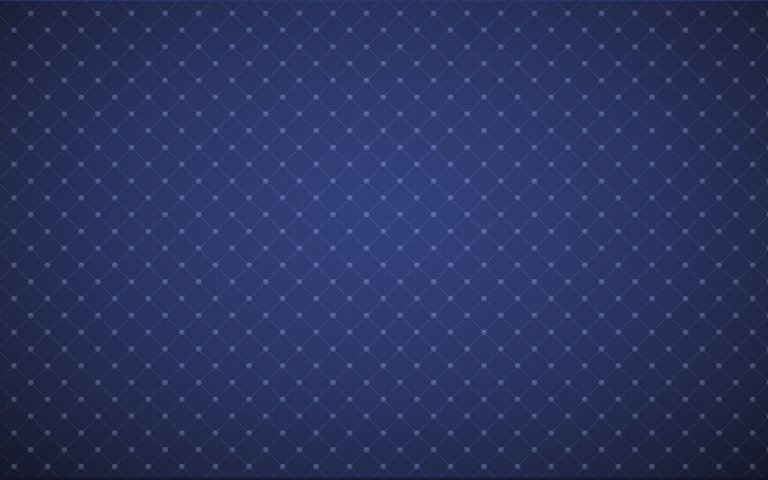
A Shadertoy shader for this pattern:

```glsl
// Navy padded fabric: diagonal stitched diamonds with small round studs and a soft vignette.

// Coverage of a stroke, correct even when it is thinner than a pixel.
float strokeCoverage(float dist, float halfWidth, float pixel) {
    float cover = clamp((halfWidth - dist) / pixel + 0.5, 0.0, 1.0);
    return min(cover, 2.0 * halfWidth / pixel);
}

// Dashes along a seam, fading to their mean when too fine to resolve.
float dashes(float along, float pixel) {
    float offset = abs(fract(along * 9.0) - 0.5);
    return clamp((0.3 - offset) / (9.0 * pixel) + 0.5, 0.0, 1.0);
}

vec3 vignette(vec2 uv) {
    float d = length((uv - vec2(0.5, 0.56)) * vec2(0.97, 0.87));
    float shade = min(0.42 * d + 1.5 * d * d, 1.1);
    return mix(vec3(0.2, 0.256, 0.485), vec3(0.08, 0.088, 0.155), shade);
}

void mainImage(out vec4 fragColor, in vec2 fragCoord) {
    vec2 uv = fragCoord / iResolution.xy;
    vec2 p = fragCoord / iResolution.y;
    float pixel = 1.0 / iResolution.y;

    // Diagonal lattice: a stud at every whole coordinate, seams between them.
    vec2 q = (p - vec2(0.0642, 0.9717)) / 0.06994;
    vec2 lattice = vec2(q.x + q.y, q.x - q.y);
    vec2 cell = lattice - round(lattice);
    float side = 0.04945;

    // Fine checked weave, fading out below the pixel size.
    vec3 color = vignette(uv);
    vec2 thread = sin(lattice * 6.0 * 6.2832);
    float weaveFade = 1.0 - smoothstep(0.3, 0.7, pixel / (side / 6.0));
    color *= 1.0 + 0.045 * thread.x * thread.y * weaveFade;

    // Dashed seams.
    vec2 seamDist = abs(cell) * side;
    float seamA = strokeCoverage(seamDist.x, 0.0007, pixel) * dashes(lattice.y, pixel / side);
    float seamB = strokeCoverage(seamDist.y, 0.0007, pixel) * dashes(lattice.x, pixel / side);
    vec3 threadColor = color * 1.2 + vec3(0.11, 0.12, 0.13);
    color = mix(color, threadColor, 0.8 * max(seamA, seamB));

    // Studs: faint shadow below, then a domed disc lit from above.
    vec2 local = vec2(cell.x + cell.y, cell.x - cell.y) * 0.5 * 0.06994;
    float radius = 0.006;
    float shadow = 1.0 - smoothstep(0.6 * radius, 1.4 * radius, length(local + vec2(0.0, 0.0012)));
    color *= 1.0 - 0.2 * shadow;
    float studDist = length(local);
    float stud = clamp((radius - studDist) / pixel + 0.5, 0.0, 1.0);
    float light = 1.0 + 0.16 * local.y / radius - 0.08 * smoothstep(0.6, 1.0, studDist / radius);
    vec3 studColor = (vignette(uv) * 0.95 + vec3(0.15, 0.17, 0.2)) * light;
    color = mix(color, studColor, stud);

    // Thin dark hem below and a blue edge above.
    color = mix(color, vec3(0.06, 0.06, 0.13), 0.6 * (1.0 - smoothstep(0.003, 0.007, p.y)));
    color = mix(color, vec3(0.2, 0.26, 0.5), 0.5 * smoothstep(0.9965, 0.999, p.y));

    fragColor = vec4(clamp(color, 0.0, 1.0), 1.0);
}
```
